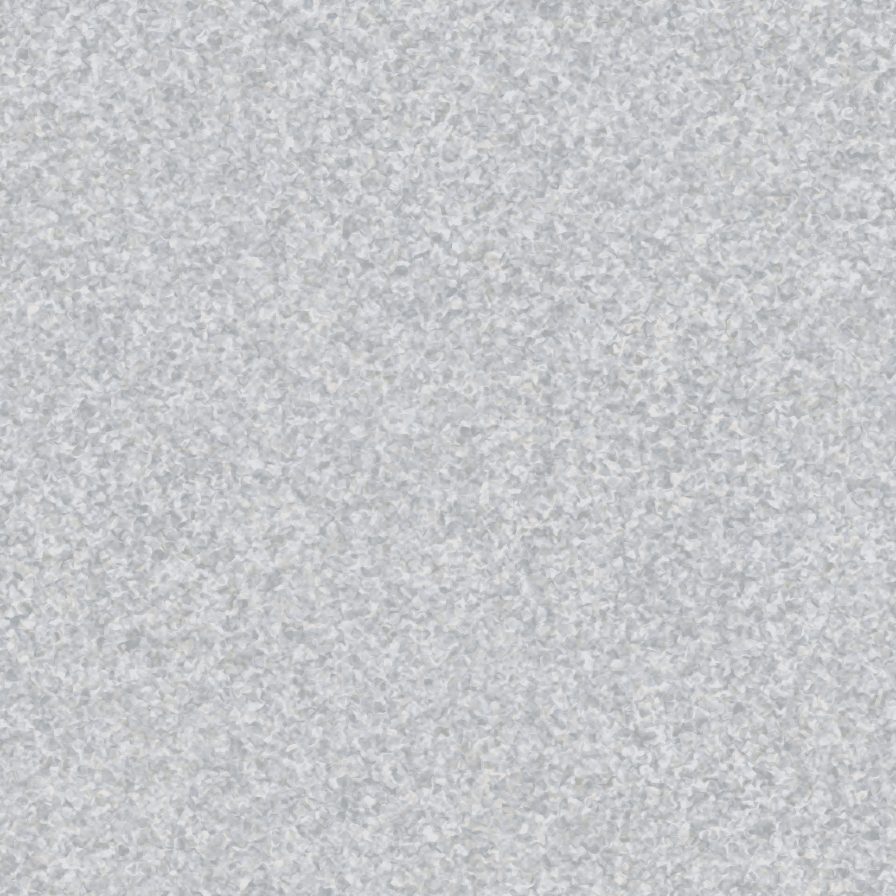
A WebGL 1 fragment shader for this texture:

```glsl
precision highp float;
// Pale grey mineral surface made of small, soft, overlapping flakes.
// Two sizes of blended cellular flakes are warped by noise, roughened with
// fine grain, then mapped to a cool grey ramp with faint warm and blue tints.

uniform vec2 u_resolution;

const vec3 DARK_GREY  = vec3(0.720, 0.730, 0.740);
const vec3 MID_GREY   = vec3(0.779, 0.785, 0.797);
const vec3 LIGHT_GREY = vec3(0.840, 0.843, 0.852);
const vec3 WARM_TINT  = vec3(0.010, 0.003, -0.014);
const vec3 BLUE_TINT  = vec3(-0.008, -0.001, 0.009);

const vec2  FLAKE_SCALE = vec2(112.0, 128.0);  // large flakes per canvas
const vec2  CHIP_SCALE  = vec2(196.0, 222.0);  // small flakes per canvas
const float GRAIN_SCALE = 240.0;
const float WARP_SCALE  = 140.0;
const float WARP_AMOUNT = 0.0065;
const float PATCH_SCALE = 5.0;
const float FLAKE_GAIN  = 1.9;
const float CHIP_GAIN   = 2.0;
const float GRAIN_GAIN  = 1.6;
const float PATCH_GAIN  = 0.10;
const float EDGE_SHARPNESS = 12.0;

vec3 hash3(vec2 p) {
  vec3 q = fract(p.xyx * vec3(0.1031, 0.1030, 0.0973));
  q += dot(q, q.yxz + 33.33);
  return fract((q.xxy + q.yzz) * q.zyx);
}

float valueNoise(vec2 p) {
  vec2 cell = floor(p);
  vec2 f = fract(p);
  f = f * f * (3.0 - 2.0 * f);
  float bottom = mix(hash3(cell).x, hash3(cell + vec2(1.0, 0.0)).x, f.x);
  float top = mix(hash3(cell + vec2(0.0, 1.0)).x, hash3(cell + 1.0).x, f.x);
  return mix(bottom, top, f.y);
}

// Soft cellular flakes: x is the centred tone, y the tint selector.
vec2 softFlakes(vec2 p) {
  vec2 cell = floor(p);
  vec2 f = fract(p);
  vec2 sum = vec2(0.0);
  float total = 0.0;
  for (int j = -1; j <= 1; j++) {
    for (int i = -1; i <= 1; i++) {
      vec2 offset = vec2(float(i), float(j));
      vec3 rnd = hash3(cell + offset);
      vec2 d = offset + rnd.xy - f;
      float weight = exp(-EDGE_SHARPNESS * dot(d, d)) + 1e-7;
      vec3 look = hash3(cell + offset + 371.0);
      sum += weight * vec2(look.x - 0.5, look.y);
      total += weight;
    }
  }
  return sum / total;
}

vec3 greyRamp(float tone) {
  vec3 slope = tone < 0.0 ? MID_GREY - DARK_GREY : LIGHT_GREY - MID_GREY;
  return MID_GREY + slope * tone;
}

void main() {
  vec2 uv = gl_FragCoord.xy / min(u_resolution.x, u_resolution.y);

  // Ragged flake outlines
  vec2 warp = vec2(valueNoise(uv * WARP_SCALE + 17.0),
                   valueNoise(uv * WARP_SCALE + 83.0)) - 0.5;
  vec2 p = uv + warp * WARP_AMOUNT;

  // Layered tone, with slow changes in brightness and contrast
  vec2 flake = softFlakes(p * FLAKE_SCALE);
  vec2 chip = softFlakes(p * CHIP_SCALE + 41.0);
  float grain = valueNoise(uv * GRAIN_SCALE + 129.0) - 0.5;
  float patchTone = valueNoise(uv * PATCH_SCALE + 7.0) - 0.5;
  float contrast = 0.88 + 0.24 * valueNoise(uv * PATCH_SCALE + 59.0);
  float tone = FLAKE_GAIN * flake.x + CHIP_GAIN * chip.x + GRAIN_GAIN * grain;
  tone = tone * contrast + PATCH_GAIN * patchTone;

  // Faint coloured flakes, gathered in loose patches
  float tintPatch = valueNoise(uv * 11.0 + 23.0) - 0.5;
  float tint = flake.y + 0.25 * tintPatch;
  vec3 color = greyRamp(clamp(tone, -2.0, 1.7));
  color += WARM_TINT * smoothstep(0.72, 0.98, tint);
  color += BLUE_TINT * (1.0 - smoothstep(0.08, 0.36, tint));

  gl_FragColor = vec4(color, 1.0);
}
```
